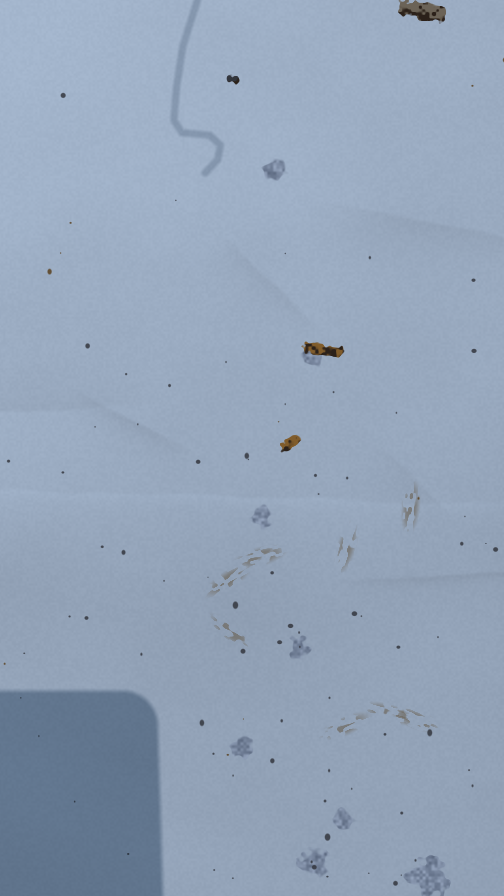
Reproduce this texture procedurally as a Shadertoy shader.

```glsl
const vec3 PAPER_DARK = vec3(0.555, 0.615, 0.695);
const vec3 PAPER_LIGHT = vec3(0.635, 0.705, 0.795);
const vec3 SHADOW_TINT = vec3(0.655, 0.715, 0.765);
const vec3 HAIR_TINT = vec3(0.83, 0.85, 0.87);
const vec3 FLAKE_DARK = vec3(0.30, 0.35, 0.44);
const vec3 FLAKE_LIGHT = vec3(0.62, 0.68, 0.78);
const vec3 TWIG = vec3(0.50, 0.36, 0.17);
const vec3 BARK = vec3(0.17, 0.13, 0.10);
const vec3 STAIN = vec3(0.42, 0.39, 0.34);
const vec3 SPECK = vec3(0.20, 0.21, 0.24);
const vec2 SHADOW_CORNER = vec2(0.179, 0.229);
const float SHADOW_RADIUS = 0.038;
const float HAIR_WIDTH = 0.0045;
const float GRAIN = 0.022;
const int FLAKES = 8;
const int STAINS = 8;
const vec2 HAIR[9] = vec2[9](
    vec2(0.222, 1.005), vec2(0.204, 0.948), vec2(0.197, 0.902),
    vec2(0.194, 0.866), vec2(0.203, 0.852), vec2(0.234, 0.849),
    vec2(0.246, 0.838), vec2(0.243, 0.822), vec2(0.229, 0.807));

float hash(vec2 p) {
    vec3 q = fract(vec3(p.xyx) * 0.1031);
    q += dot(q, q.yzx + 33.33);
    return fract((q.x + q.y) * q.z);
}

vec2 hash2(vec2 p) { return vec2(hash(p + 17.0), hash(p + 59.0)); }

float noise(vec2 p) {
    vec2 i = floor(p), f = fract(p);
    f = f * f * (3.0 - 2.0 * f);
    return mix(mix(hash(i), hash(i + vec2(1, 0)), f.x),
               mix(hash(i + vec2(0, 1)), hash(i + 1.0), f.x), f.y);
}

float fbm(vec2 p) {
    float sum = 0.0, amp = 0.5;
    for (int i = 0; i < 4; i++) {
        sum += amp * noise(p);
        p = mat2(1.6, 1.2, -1.2, 1.6) * p + 7.3;
        amp *= 0.5;
    }
    return sum;
}

float segment(vec2 p, vec2 a, vec2 b) {
    vec2 d = b - a;
    return length(p - a - d * clamp(dot(p - a, d) / dot(d, d), 0.0, 1.0));
}

// Sharp on one side, fading over "reach" on the other
float crease(vec2 p, vec2 a, vec2 b, float reach) {
    vec2 d = b - a;
    float t = clamp(dot(p - a, d) / dot(d, d), 0.0, 1.0);
    float side = dot(p - a, vec2(d.y, -d.x)) / length(d) + 0.012 * (fbm(p * 14.0) - 0.5);
    return smoothstep(-0.003, 0.003, side) * exp(-max(side, 0.0) / reach) * 4.0 * t * (1.0 - t);
}

vec3 paper(vec2 p) {
    float tone = 0.16 + 0.70 * smoothstep(0.1, 1.05, p.y) - 0.45 * (p.x - 0.28);
    tone += 0.65 * (fbm(p * vec2(4.0, 6.0) + 3.0) - 0.45);
    tone -= 0.35 * crease(p, vec2(0.34, 0.78), vec2(0.66, 0.72), 0.035);
    tone -= 0.40 * crease(p, vec2(0.25, 0.74), vec2(0.36, 0.63), -0.02 + 0.04);
    tone -= 0.45 * crease(p, vec2(0.08, 0.565), vec2(0.22, 0.495), 0.018);
    tone -= 0.35 * crease(p, vec2(0.18, 0.55), vec2(-0.16, 0.53), 0.05);
    tone -= 0.25 * crease(p, vec2(0.42, 0.51), vec2(0.51, 0.42), 0.025);
    tone -= 0.55 * crease(p, vec2(0.37, 0.352), vec2(0.66, 0.365), 0.007);
    tone += 0.30 * crease(p, vec2(-0.2, 0.457), vec2(0.76, 0.432), 0.012);
    vec3 col = mix(PAPER_DARK, PAPER_LIGHT, clamp(tone, -0.15, 1.1));
    return col + GRAIN * (noise(p * 420.0) - 0.5);
}

vec3 specks(vec3 col, vec2 p, float cells, float share, float size, float aa) {
    vec2 id = floor(p * cells);
    vec2 d = fract(p * cells) - 0.2 - 0.6 * hash2(id);
    float r = size * (0.4 + 0.6 * hash(id + 5.0));
    float dist = length(d * vec2(1.0, 0.7 + 0.6 * hash(id + 9.0))) / cells - r;
    float present = step(hash(id + 31.0), share * mix(1.4, 0.5, p.y));
    vec3 ink = mix(SPECK, TWIG * 0.7, step(0.8, hash(id + 43.0)));
    return mix(col, ink, 0.85 * present * smoothstep(aa, -aa, dist));
}

vec3 debris(vec3 col, vec2 p, vec2 a, vec2 b, float r, vec3 ink, float aa) {
    float d = segment(p, a, b) - r + 0.8 * r * (noise(p * 220.0) - 0.3);
    vec3 body = mix(BARK, ink, smoothstep(0.2, 0.6, noise(p * 260.0 + 8.0) + 35.0 * (p.y - a.y)));
    return mix(col, body, smoothstep(aa, -aa, d));
}

void mainImage(out vec4 fragColor, in vec2 fragCoord) {
    vec2 p = fragCoord / iResolution.y;
    float aa = 0.8 / iResolution.y;
    vec3 col = paper(p);

    // Thin curled shadow
    float hair = 1.0;
    for (int i = 0; i < 8; i++) hair = min(hair, segment(p, HAIR[i], HAIR[i + 1]));
    col *= mix(vec3(1), HAIR_TINT, smoothstep(HAIR_WIDTH + 0.002, HAIR_WIDTH - 0.003, hair));

    // Broken brown scuffs
    for (int i = 0; i < STAINS; i++) {
        vec2 h = hash2(vec2(i, 3));
        vec2 d = p - mix(vec2(0.24, 0.14), vec2(0.56, 0.48), h);
        float turn = 3.0 * hash(vec2(i, 8));
        d = mat2(cos(turn), -sin(turn), sin(turn), cos(turn)) * d;
        float patchMask = smoothstep(1.0, 0.3, length(d / vec2(0.035, 0.012)));
        float marks = smoothstep(0.58, 0.72, noise(d * vec2(130.0, 330.0) + h * 90.0));
        col = mix(col, STAIN, 0.65 * patchMask * marks);
    }

    // Crumbly grey flakes, larger towards the bottom
    for (int i = 0; i < FLAKES; i++) {
        float k = float(i) / float(FLAKES - 1);
        vec2 h = hash2(vec2(i, 21));
        vec2 c = vec2(0.34 + 0.08 * (h.x - 0.5) + 0.2 * (h.y - 0.5) * (1.0 - k), mix(0.02, 0.81, k * k));
        float r = mix(0.022, 0.011, smoothstep(0.0, 0.25, k));
        float d = length(p - c) - r * (0.5 + 0.9 * noise((p - c) * 150.0 + h * 40.0));
        vec3 body = mix(FLAKE_DARK, FLAKE_LIGHT, noise(p * 300.0) * 0.7 + 0.3 * noise(p * 130.0));
        col = mix(col, body, 0.85 * smoothstep(0.002, -0.002, d));
    }

    // Dust, then larger bits of bark
    col = specks(col, p, 24.0, 0.11, 0.0032, aa);
    col = specks(col, p + 0.37, 52.0, 0.05, 0.0013, aa);
    col = debris(col, p, vec2(0.344, 0.612), vec2(0.379, 0.607), 0.0065, TWIG, aa);
    col = debris(col, p, vec2(0.319, 0.501), vec2(0.329, 0.508), 0.0065, TWIG, aa);
    col = debris(col, p, vec2(0.452, 0.991), vec2(0.490, 0.984), 0.0095, STAIN, aa);
    col = debris(col, p, vec2(0.258, 0.912), vec2(0.263, 0.911), 0.0045, SPECK, aa);

    // Rounded shadow in the lower left corner
    vec2 q = p - SHADOW_CORNER + SHADOW_RADIUS + vec2(0.03 * (p.y - 0.1), 0.0);
    float box = length(max(q, 0.0)) + min(max(q.x, q.y), 0.0) - SHADOW_RADIUS;
    col *= mix(vec3(1), SHADOW_TINT, smoothstep(0.004, -0.004, box));

    fragColor = vec4(clamp(col, 0.0, 1.0), 1.0);
}
```
